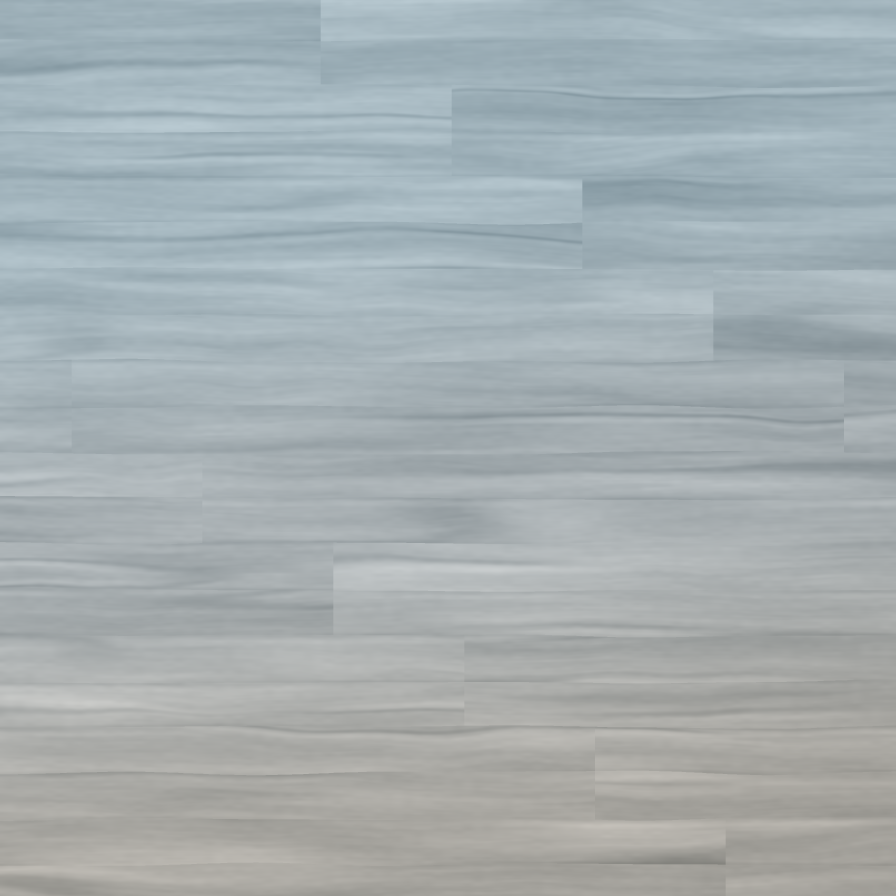
Reproduce this texture procedurally as a Shadertoy shader.

```glsl
float hash(vec2 p) {
    vec3 q = fract(p.xyx * 0.1031);
    q += dot(q, q.yzx + 33.33);
    return fract((q.x + q.y) * q.z);
}

float noise(vec2 p) {
    vec2 cell = floor(p), f = fract(p);
    f = f * f * (3.0 - 2.0 * f);
    return mix(mix(hash(cell), hash(cell + vec2(1, 0)), f.x),
               mix(hash(cell + vec2(0, 1)), hash(cell + vec2(1, 1)), f.x), f.y);
}

float fbm(vec2 p) {
    float sum = 0.0, weight = 0.5;
    for (int i = 0; i < 4; i++) {
        sum += weight * noise(p);
        p = p * vec2(1.9, 2.1) + 17.3;
        weight *= 0.5;
    }
    return sum / 0.9375;
}

// Daylight shifts from warm grey at the bottom to cool blue at the top
vec3 daylight(vec2 uv) {
    vec3 warm = vec3(0.663, 0.654, 0.630);
    vec3 grey = vec3(0.650, 0.680, 0.693);
    vec3 blue = vec3(0.636, 0.707, 0.740);
    float height = uv.y + 0.10 * (0.5 - uv.x);
    vec3 col = mix(warm, grey, smoothstep(0.05, 0.46, height));
    col = mix(col, blue, smoothstep(0.42, 0.80, height));
    float corner = smoothstep(0.5, 1.0, uv.x) * (1.0 - smoothstep(0.0, 0.5, uv.y));
    return col - 0.030 * corner;
}

// Brightness of the wood: plank tone, streaks and wavy veins
float woodTone(vec2 uv) {
    // Each row of planks is offset by a fixed step and split in two strips
    float depth = (1.006 - uv.y) / 0.1022;
    depth += 0.05 * (noise(vec2(uv.x * 7.0, floor(2.0 * depth + 0.5) * 3.0)) - 0.5);
    float row = floor(depth);
    float along = (uv.x - 0.358 - 0.146 * row) / 0.862;
    vec2 plank = vec2(floor(along) + 20.0, row + 20.0);
    float strip = floor(2.0 * depth);
    vec2 stripId = vec2(plank.x, strip + 50.0);
    float tone = 0.022 * (hash(plank) - 0.5) + 0.045 * (hash(stripId + 7.0) - 0.5);

    // Grain follows a slow drift inside each strip
    vec2 seed = 60.0 * vec2(hash(stripId), hash(stripId + 31.0));
    float drift = 0.024 * noise(uv * vec2(3.5, 9.0) + seed)
                + 0.007 * noise(uv * vec2(13.0, 22.0) + seed);
    vec2 grain = vec2(uv.x, uv.y + drift);
    tone += 0.135 * (fbm(grain * vec2(2.4, 44.0) + seed) - 0.5);
    tone += 0.060 * (fbm(grain * vec2(9.0, 125.0) + seed) - 0.5);
    tone += 0.035 * (noise(uv * vec2(5.0, 18.0) + seed.yx) - 0.5);

    // Thin dark veins with a pale lower side, fading in and out
    float vein = noise(grain * vec2(1.3, 28.0) + seed.yx) - 0.5;
    float presence = smoothstep(0.35, 0.7, noise(uv * vec2(3.5, 22.0) + seed + 9.0));
    tone -= 0.058 * presence * (1.0 - smoothstep(0.0, 0.09, abs(vein)));
    tone += 0.040 * presence * (1.0 - smoothstep(0.0, 0.13, abs(vein - 0.16)));

    // Shadow and pale edge come and go along the strip seams
    float seam = fract(2.0 * depth + 0.5) - 0.5;
    float seamWear = smoothstep(0.35, 0.8, noise(vec2(uv.x * 4.0, strip * 5.0)));
    tone -= 0.035 * seamWear * (1.0 - smoothstep(0.0, 0.09, abs(seam)));
    return tone + 0.025 * seamWear * (1.0 - smoothstep(0.0, 0.10, abs(seam - 0.14)));
}

void mainImage(out vec4 fragColor, in vec2 fragCoord) {
    vec2 uv = fragCoord / iResolution.xy;

    // Average a 3 by 3 grid for smooth edges
    float tone = 0.0;
    for (int i = 0; i < 9; i++) {
        vec2 offset = vec2(i % 3, i / 3) - 1.0;
        tone += woodTone(uv + offset * 0.4 / iResolution.xy) / 9.0;
    }

    // Wide soft light patches and a little surface texture
    tone += 0.025 * (noise(uv * vec2(2.0, 7.0) + 4.0) - 0.5);
    vec3 col = daylight(uv) + tone * vec3(1.06, 1.0, 0.97);
    col += 0.018 * (noise(uv * vec2(90.0, 240.0)) - 0.5);
    fragColor = vec4(col, 1.0);
}
```
